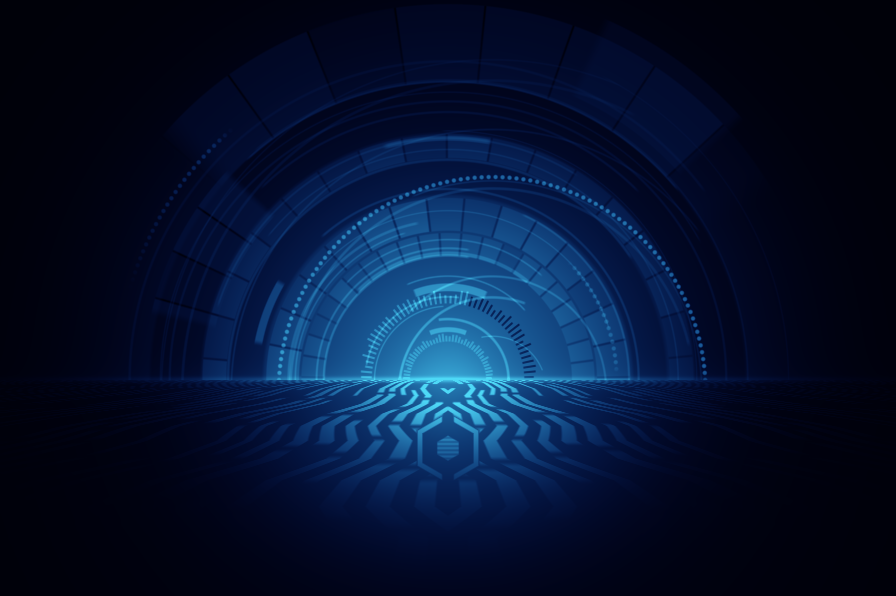
This background is drawn by a Shadertoy shader. Its source:

```glsl
#define HORIZON 0.363
#define GLOW_SIZE 0.30
#define GLOW_POWER 0.50
#define FINE_RINGS 30
#define DOT_SIZE 0.0034
#define LANE_DENSITY 3.2
#define FLOOR_TILT 0.039
#define PI 3.14159265

float pixel;  // height of one sample in canvas units

float hash(float n) {
    n = fract(n * 0.1031 + 0.137);
    n *= n + 33.33;
    return fract(n * (n + n));
}

// Soft interval: one between low and high
float between(float x, float low, float high, float soft) {
    return smoothstep(low - soft, low + soft, x) * (1.0 - smoothstep(high - soft, high + soft, x));
}

// Polar points hold radius in x and angle in y
vec2 toPolar(vec2 p) {
    return vec2(length(p), atan(p.y, p.x));
}

float arc(vec2 polar, float radius, float width, float startDeg, float endDeg) {
    float span = between(degrees(polar.y), startDeg, endDeg, 1.0);
    return span * between(polar.x, radius - width * 0.5, radius + width * 0.5, pixel);
}

// Signed tone of a ring cut into uneven sectors by dark spokes
float sectorBand(vec2 polar, float inner, float outer, float count, float seed) {
    float cell = polar.y * count / PI + hash(seed);
    float arcLength = PI * polar.x / count;
    float edge = (0.5 - abs(fract(cell) - 0.5)) * arcLength;
    float spoke = 1.0 - smoothstep(0.0, 0.002 + pixel, edge);
    float tone = 0.2 + 0.8 * hash(floor(cell) + seed * 17.0);
    return between(polar.x, inner, outer, pixel) * (tone - spoke * (tone + 0.35));
}

float dottedArc(vec2 polar, float radius, float count, float startDeg, float endDeg) {
    float along = (fract(polar.y * count / PI) - 0.5) * PI * radius / count;
    float d = length(vec2(along, polar.x - radius));
    float dotMask = 1.0 - smoothstep(DOT_SIZE - pixel, DOT_SIZE + pixel, d);
    return dotMask * between(degrees(polar.y), startDeg, endDeg, 3.0);
}

float ticks(vec2 polar, float inner, float outer, float count) {
    float cell = polar.y * count / PI;
    float tall = mix(0.5, 1.0, hash(floor(cell) + 5.0));
    float across = abs(fract(cell) - 0.5) * PI * polar.x / count;
    float line = 1.0 - smoothstep(0.0006, 0.0012 + pixel, across);
    return line * between(polar.x, inner, mix(inner, outer, tall), pixel);
}

float hexagon(vec2 p, float radius) {
    p = abs(p);
    return max(p.x, p.x * 0.5 + p.y * 0.866) - radius;
}

float dome(vec2 p) {
    vec2 polar = toPolar(p);
    vec2 shifted = toPolar(p - vec2(0.074, -0.018));
    float deg = degrees(polar.y);
    float glow = GLOW_POWER * exp(-pow(polar.x / GLOW_SIZE, 2.0));

    // Broad bands and dark gaps
    float tone = 0.82;
    tone += 0.55 * sectorBand(polar, 0.250, 0.305, 15.0, 1.0);
    tone += 0.35 * sectorBand(polar, 0.208, 0.246, 21.0, 2.0);
    tone += 0.60 * sectorBand(polar, 0.372, 0.412, 17.0, 3.0);
    tone -= 0.30 * between(polar.x, 0.310, 0.368, 0.004);
    tone -= 0.45 * between(polar.x, 0.414, 0.500, 0.004);
    float light = glow * tone;
    float upper = between(deg, 32.0, 138.0, 3.0);
    light += 0.024 * upper * sectorBand(polar, 0.50, 0.63, 13.0, 4.0);
    light += 0.045 * between(deg, 137.0, 167.0, 1.0) * sectorBand(polar, 0.40, 0.51, 19.0, 6.0);
    light += 0.014 * between(deg, 42.0, 66.0, 1.0) * between(polar.x, 0.52, 0.66, pixel);

    // Scattered thin arcs, some around the shifted centre
    float local = glow + 0.025;
    for (int i = 0; i < FINE_RINGS; i++) {
        float n = float(i);
        float radius = 0.085 + 0.0165 * n + 0.008 * hash(n + 40.0);
        float start = 140.0 * hash(n + 70.0) - 30.0;
        float span = 60.0 + 130.0 * hash(n + 90.0);
        vec2 ring = mix(polar, shifted, step(0.78, hash(n + 11.0)));
        light += local * 0.45 * arc(ring, radius, 0.0015 + 0.003 * hash(n), start, start + span);
    }

    // Bright arcs, dials and dots
    light += 0.22 * arc(polar, 0.084, 0.008, 69.0, 111.0);
    light += 0.24 * arc(polar, 0.155, 0.013, 66.0, 111.0);
    light += 0.13 * arc(polar, 0.212, 0.006, 50.0, 135.0);
    light += 0.16 * arc(polar, 0.324, 0.013, 150.0, 169.0);
    light += 0.09 * arc(polar, 0.405, 0.008, 80.0, 105.0);
    light += 0.06 * arc(polar, 0.500, 0.003, 40.0, 132.0);
    light += 0.16 * ticks(polar, 0.064, 0.078, 40.0);
    light += 0.22 * ticks(polar, 0.128, 0.152, 50.0) * sign(deg - 75.0);
    light += 0.32 * dottedArc(shifted, 0.358, 96.0, 3.0, 177.0);
    light += 0.12 * dottedArc(polar, 0.555, 138.0, 133.0, 163.0) * smoothstep(168.0, 135.0, deg);
    light += 0.14 * dottedArc(polar, 0.283, 76.0, 4.0, 42.0);
    return light;
}

float circuitFloor(vec2 p) {
    float depth = -p.y;
    float scale = depth + FLOOR_TILT;
    float z = log(scale / FLOOR_TILT);
    float light = 0.26 * exp(-pow(p.x / 0.25, 2.0) - pow(depth / 0.20, 2.0));

    // Traces follow bent lanes towards the vanishing point
    float bend = clamp(abs(fract(z * 1.3 + 0.2) - 0.5) * 4.0 - 0.5, 0.0, 1.0);
    float lane = abs(p.x) / scale * LANE_DENSITY + 0.9 * bend;
    float id = floor(lane);
    float run = z * 2.2 + 5.0 * hash(id + 3.0);
    float width = 0.15 + 0.15 * hash(id + 21.0);
    float present = step(0.28, hash(id * 7.0 + floor(run)));
    float taper = smoothstep(0.0, 0.12, 0.5 - abs(fract(run) - 0.5));
    float soft = 1.5 * LANE_DENSITY * pixel / scale;
    float trace = 1.0 - smoothstep(width - soft, width + soft, abs(fract(lane) - 0.5));
    trace *= present * taper;

    // Hexagonal core with a split frame
    vec2 core = p - vec2(0.0, -0.115);
    float frame = abs(hexagon(core, 0.047)) - 0.004;
    float gap = smoothstep(0.008, 0.012, abs(core.x));
    trace *= smoothstep(0.050, 0.056, hexagon(core, 0.0));
    trace = max(trace, gap * (1.0 - smoothstep(-pixel, pixel, frame)));
    float stripes = 0.75 + 0.25 * cos(core.y * 900.0);
    trace = max(trace, stripes * (1.0 - smoothstep(-pixel, pixel, hexagon(core, 0.018))));

    float reach = 0.48 * exp(-pow(p.x / 0.20, 2.0) - pow(depth / 0.12, 2.0));
    reach += 0.055 * exp(-pow(p.x / 0.45, 2.0) - pow(depth / 0.11, 2.0));
    return light + trace * reach;
}

void mainImage(out vec4 fragColor, in vec2 fragCoord) {
    pixel = 1.0 / iResolution.y;
    vec2 p = (fragCoord - vec2(0.5 * iResolution.x, HORIZON * iResolution.y)) * pixel;
    float light = p.y > 0.0 ? dome(p) : circuitFloor(p);

    // Horizon streak and its halo
    float streak = exp(-pow(p.x / 0.34, 2.0));
    light += 0.26 * streak * exp(-pow(p.y / 0.0045, 2.0));
    light += 0.10 * streak * exp(-abs(p.y) / 0.022);
    light += 0.14 * exp(-dot(p, p) / 0.006);

    // Faint ambient, then a ramp from navy to cyan
    light += 0.012 * exp(-dot(p, p) / 0.28) + 0.002;
    light = clamp(light, 0.0, 0.85);
    vec3 color = vec3(0.38 * pow(light, 1.3), light, 1.06 * pow(light, 0.57));
    fragColor = vec4(min(color, 1.0), 1.0);
}
```
